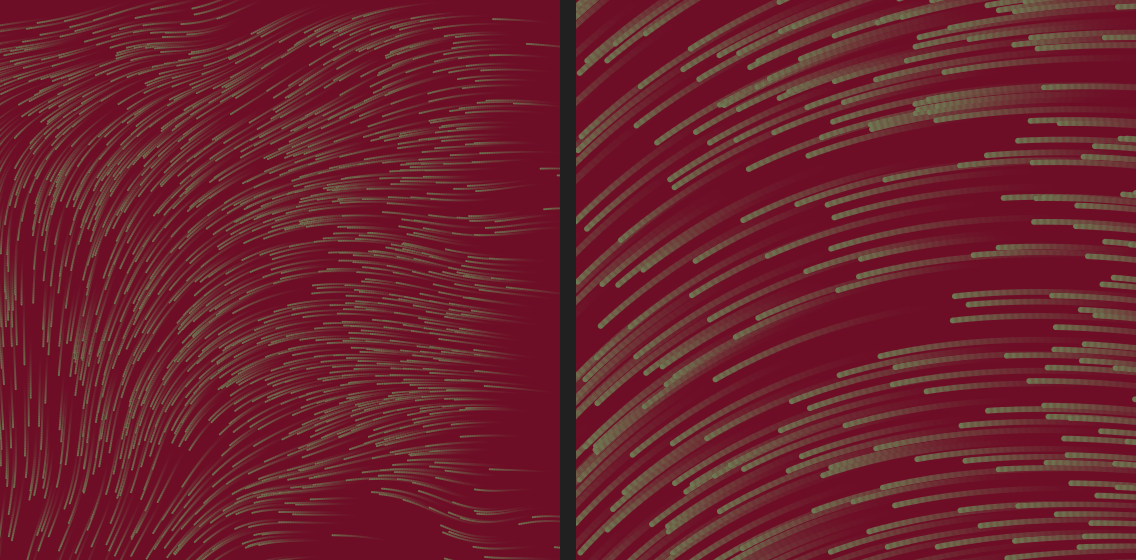
Left: the whole. Right: its middle third, enlarged.
Give the GLSL for this background, as a WebGL 2 fragment shader.

```glsl
#version 300 es
precision highp float;

#define GROUND vec3(0.43, 0.05, 0.15)
#define HEAD vec3(0.43, 0.47, 0.32)
#define CELL 0.02
#define STEP 0.012
#define STEPS 13
#define TRAIL 0.132
#define HALF_WIDTH 0.0017
#define FADE 1.75
#define DENSITY 0.44
#define BEAD_PITCH 0.0042
#define BEAD_DEPTH 0.2

uniform vec2 u_resolution;
out vec4 fragColor;

float hash(vec2 p) {
    return fract(sin(dot(p, vec2(127.1, 311.7))) * 43758.5453);
}

float noise(vec2 p) {
    vec2 i = floor(p);
    vec2 f = p - i;
    f = f * f * (3.0 - 2.0 * f);
    float low = mix(hash(i), hash(i + vec2(1, 0)), f.x);
    float high = mix(hash(i + vec2(0, 1)), hash(i + vec2(1, 1)), f.x);
    return mix(low, high, f.y);
}

float bump(vec2 p, vec2 center, vec2 radius) {
    vec2 q = (p - center) / radius;
    return exp(-dot(q, q));
}

// Unit flow direction, pointing from tail to head
vec2 flow(vec2 p) {
    float degrees_ = mix(95.0, -8.0, smoothstep(-0.05, 0.75, p.x));
    degrees_ -= 85.0 * bump(p, vec2(0.0, 0.95), vec2(0.28, 0.24));
    degrees_ -= 28.0 * bump(p, vec2(0.32, 0.93), vec2(0.09));
    degrees_ += 32.0 * bump(p, vec2(0.65, 0.87), vec2(0.22, 0.17));
    degrees_ += 16.0 * bump(p, vec2(0.93, 0.63), vec2(0.1));
    degrees_ -= 7.0 * bump(p, vec2(0.78, 0.54), vec2(0.08));
    degrees_ += 24.0 * bump(p, vec2(0.68, 0.23), vec2(0.2, 0.09));
    degrees_ += 14.0 * bump(p, vec2(0.28, 0.2), vec2(0.14, 0.11));
    degrees_ -= 15.0 * bump(p, vec2(0.5, 0.08), vec2(0.08));
    degrees_ -= 18.0 * bump(p, vec2(0.78, 0.08), vec2(0.09));
    degrees_ += 20.0 * bump(p, vec2(0.92, 0.07), vec2(0.07));
    degrees_ -= 18.0 * bump(p, vec2(0.08, 0.05), vec2(0.12));
    float angle = radians(degrees_);
    return -vec2(cos(angle), sin(angle));
}

// Chance of a head: clumped, thin at the right, top and lower right
float density(vec2 p) {
    float clumps = smoothstep(0.1, 0.8, noise(p * 11.0 + 3.0));
    float right = 1.0 - 0.97 * smoothstep(0.78, 0.91, p.x);
    float top = 1.0 - smoothstep(0.93, 0.99, p.y);
    float corner = smoothstep(-0.05, 0.06, p.y - 0.1 * smoothstep(0.4, 0.55, p.x));
    return DENSITY * mix(0.4, 1.0, clumps) * right * top * mix(0.3, 1.0, corner);
}

// Strongest trail whose head lies near this flow segment
float segmentTrail(vec2 start, vec2 dir, float travelled, float pixel) {
    float strength = 0.0;
    vec2 corner = floor((start + 0.5 * STEP * dir) / CELL - 0.5);
    for (int i = 0; i < 8; i++) {
        vec2 cell = corner + vec2(i & 1, (i >> 1) & 1);
        vec2 seed = cell + 57.3 * float(i >> 2);
        vec2 head = (cell + vec2(hash(seed + 0.17), hash(seed + 4.71))) * CELL;
        vec2 offset = head - start;
        float along = clamp(dot(offset, dir), 0.0, STEP);
        float dist = length(offset - along * dir);
        float cover = clamp((HALF_WIDTH - dist) / pixel + 0.5, 0.0, 1.0);
        if (cover > 0.0 && hash(seed + 9.37) < density(head)) {
            float arc = travelled + along;
            float reach = TRAIL * mix(0.7, 1.15, hash(seed + 2.93));
            float fade = pow(max(1.0 - arc / reach, 0.0), FADE);
            float bead = 0.5 - 0.5 * cos(6.2832 * arc / BEAD_PITCH);
            strength = max(strength, cover * fade * (1.0 - BEAD_DEPTH * bead));
        }
    }
    return strength;
}

void main() {
    float pixel = 1.0 / min(u_resolution.x, u_resolution.y);
    vec2 position = gl_FragCoord.xy * pixel;

    // Follow the flow ahead and look for heads along it
    float strength = 0.0;
    for (int k = 0; k < STEPS; k++) {
        vec2 dir = flow(position);
        strength = max(strength, segmentTrail(position, dir, float(k) * STEP, pixel));
        position += dir * STEP;
    }

    fragColor = vec4(mix(GROUND, HEAD, strength), 1.0);
}
```
